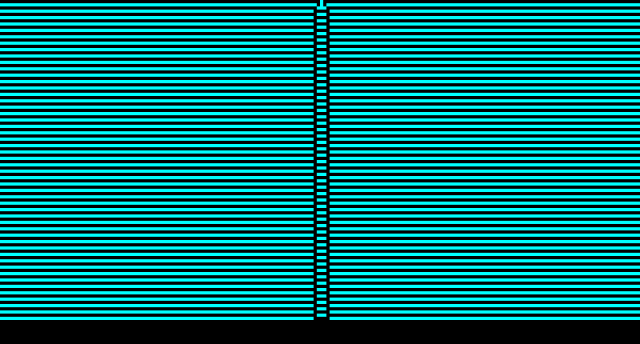
Reproduce this pattern procedurally as a Shadertoy shader.

```glsl
const vec2 GRID = vec2(200.0, 107.5);   // cells across and down the canvas
const vec3 BACKGROUND = vec3(0.0);
const vec3 CYAN = vec3(0.0, 1.0, 1.0);

// Share of a filter window of the given width that lies between lo and hi
float spanCoverage(float pos, float width, float lo, float hi) {
    float overlap = min(hi, pos + 0.5 * width) - max(lo, pos - 0.5 * width);
    return clamp(overlap / width, 0.0, 1.0);
}

// Running total of a stripe train that is lit over every odd unit
float stripeIntegral(float pos) {
    return floor(pos * 0.5) + clamp(mod(pos, 2.0) - 1.0, 0.0, 1.0);
}

// Box-filtered stripes between lo and hi; phase 1 lights the even rows
float stripeCoverage(float pos, float width, float lo, float hi, float phase) {
    float below = clamp(pos + 0.5 * width, lo, hi);
    float above = clamp(pos - 0.5 * width, lo, hi);
    return (stripeIntegral(below + phase) - stripeIntegral(above + phase)) / width;
}

// Everything outside a gap in the horizontal direction
float sidesCoverage(float pos, float width, float gapStart, float gapEnd) {
    return 1.0 - spanCoverage(pos, width, gapStart, gapEnd);
}

void mainImage(out vec4 fragColor, in vec2 fragCoord) {
    // Cell coordinates, with rows counted from the top
    vec2 uv = fragCoord / iResolution.xy;
    vec2 cell = vec2(uv.x, 1.0 - uv.y) * GRID;
    vec2 pixel = GRID / iResolution.xy;

    // Long side stripes: the first has a narrower gap than the rest
    float firstStripe = sidesCoverage(cell.x, pixel.x, 99.0, 102.0)
                      * spanCoverage(cell.y, pixel.y, 1.0, 2.0);
    float sideStripes = sidesCoverage(cell.x, pixel.x, 98.0, 103.0)
                      * stripeCoverage(cell.y, pixel.y, 2.0, 100.0, 0.0);

    // Central ladder of short rungs, offset by one row
    float rungs = spanCoverage(cell.x, pixel.x, 99.0, 102.0)
                * stripeCoverage(cell.y, pixel.y, 2.0, 99.0, 1.0);

    // Single-cell stem above the ladder
    float stem = spanCoverage(cell.x, pixel.x, 100.0, 101.0)
               * spanCoverage(cell.y, pixel.y, 0.0, 2.0);

    float lit = clamp(firstStripe + sideStripes + rungs + stem, 0.0, 1.0);
    fragColor = vec4(mix(BACKGROUND, CYAN, lit), 1.0);
}
```
